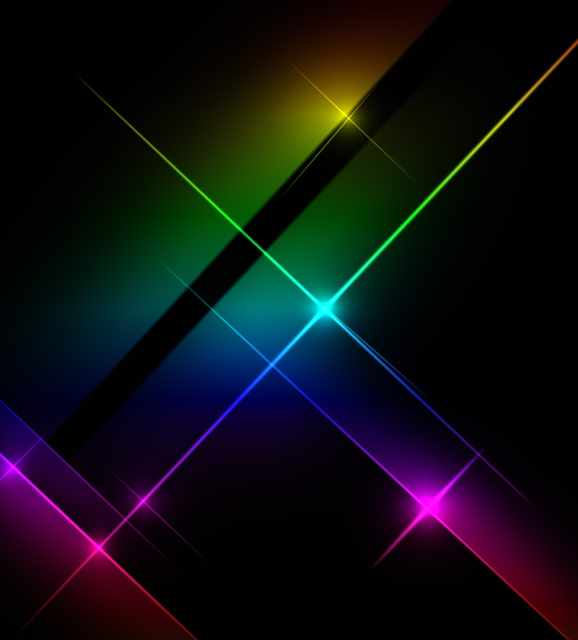
Write a WebGL 2 fragment shader that draws this background.

```glsl
#version 300 es
precision highp float;

uniform vec2 u_resolution;
out vec4 outColor;

// Lengths are fractions of the canvas height; lines are start.xy, end.xy
const vec3 BASE_COLOR = vec3(0.004, 0.002, 0.006);
const float HUE_SPAN = 1.038;
const float HUE_WARP = 0.02;
const float EDGE_SOFTNESS = 0.004;
const float RAY_WHITENESS = 0.12;
const float TAPER_POWER = 0.7;

const vec4 BAND_LEFT = vec4(0.072, 0.310, 0.703, 0.995);
const vec4 BAND_RIGHT = vec4(0.130, 0.303, 0.612, 0.818);
const vec4 VEIL_RIGHT = vec4(0.456, 0.401, 0.964, -0.070);
const vec4 VEIL_CORNER = vec4(0.339, -0.030, -0.130, 0.413);
const vec4 VEIL_VIOLET = vec4(0.195, 0.189, -0.078, 0.449);

const vec2 RISING = vec2(0.687, 0.727);
const vec2 CLOUD_CENTER = vec2(0.417, 0.538);
const vec2 CLOUD_SIZE = vec2(0.25, 0.111);
const vec2 BLUE_CENTER = vec2(0.443, 0.401);
const float BLUE_SIZE = 0.10;
const vec2 HALO_CENTER = vec2(0.535, 0.820);
const float HALO_SIZE = 0.09;

const int RAY_COUNT = 11;
const vec4 RAYS[RAY_COUNT] = vec4[](
    vec4(0.026, 0.008, 1.120, 1.165),
    vec4(0.117, 0.885, 0.840, 0.203),
    vec4(0.501, 0.526, 0.677, 0.371),
    vec4(0.247, 0.595, 0.964, -0.070),
    vec4(0.581, 0.112, 0.759, 0.302),
    vec4(0.449, 0.906, 0.651, 0.714),
    vec4(0.436, 0.688, 0.592, 0.870),
    vec4(-0.130, 0.413, 0.339, -0.030),
    vec4(-0.078, 0.449, 0.273, 0.115),
    vec4(0.169, 0.268, 0.326, 0.121),
    vec4(-0.026, 0.223, 0.078, 0.329));

// Width, strength
const vec2 RAY_STYLE[RAY_COUNT] = vec2[](
    vec2(0.0032, 0.95), vec2(0.0023, 0.85), vec2(0.0013, 0.50),
    vec2(0.0019, 0.65), vec2(0.0038, 0.75), vec2(0.0012, 0.30),
    vec2(0.0012, 0.40), vec2(0.0023, 0.80), vec2(0.0016, 0.40),
    vec2(0.0014, 0.30), vec2(0.0018, 0.30));

// Center, radius, strength
const int STAR_COUNT = 6;
const vec4 STARS[STAR_COUNT] = vec4[](
    vec4(0.544, 0.814, 0.022, 0.50),
    vec4(0.508, 0.517, 0.023, 0.90),
    vec4(0.667, 0.206, 0.032, 0.95),
    vec4(0.018, 0.268, 0.022, 0.60),
    vec4(0.224, 0.216, 0.024, 0.40),
    vec4(0.154, 0.146, 0.017, 0.70));

float bell(float x) { return exp(-x * x); }

vec3 spectrum(float y) {
    float hue = (1.0 - y) * HUE_SPAN;
    hue -= HUE_WARP * sin(6.2832 * hue);
    return clamp(abs(mod(hue * 6.0 + vec3(0.0, 4.0, 2.0), 6.0) - 3.0) - 1.0, 0.0, 1.0);
}

// x: position along the line from 0 to 1, y: signed distance to its left
vec2 lineSpace(vec2 p, vec4 line) {
    vec2 d = line.zw - line.xy, q = p - line.xy;
    return vec2(dot(q, d) / dot(d, d), (d.x * q.y - d.y * q.x) / length(d));
}

float leftOf(vec2 p, vec4 line) {
    return smoothstep(-EDGE_SOFTNESS, EDGE_SOFTNESS, lineSpace(p, line).y);
}

// Glow on the left of a line, hard at the line and fading away from it
float veil(vec2 p, vec4 line, float reach) {
    vec2 q = lineSpace(p, line);
    return leftOf(p, line) * bell(q.y / reach) * bell(2.4 * (q.x - 0.5));
}

float ray(vec2 p, vec4 line, vec2 style) {
    vec2 q = lineSpace(p, line);
    float taper = pow(sin(3.14159 * clamp(q.x, 0.0, 1.0)), TAPER_POWER);
    float width = max(style.x * mix(0.5, 1.0, taper), 0.5 / u_resolution.y);
    return style.y * taper * bell(q.y / width);
}

float star(vec2 p, vec4 s) {
    float d = length(p - s.xy) / s.z;
    return s.w * (0.5 * bell(d) + 0.4 * bell(d * 2.5) + 0.2 * bell(d * 0.5));
}

void main() {
    vec2 p = gl_FragCoord.xy / u_resolution.y;

    // Soft washes on both sides of the dark band
    vec2 q = p - CLOUD_CENTER;
    vec2 c = vec2(dot(q, RISING), q.x * RISING.y - q.y * RISING.x) / CLOUD_SIZE;
    float rightWash = 0.42 * bell(length(c)) + 0.2 * bell(length(p - BLUE_CENTER) / BLUE_SIZE);
    float wash = 0.36 * veil(p, BAND_LEFT, 0.13);
    wash += 0.28 * leftOf(p, BAND_LEFT) * bell(length(p - HALO_CENTER) / HALO_SIZE);
    wash += rightWash * (1.0 - leftOf(p, BAND_RIGHT));

    // Veils beside the falling rays
    wash += 0.40 * veil(p, VEIL_RIGHT, 0.075);
    wash += 0.35 * veil(p, VEIL_CORNER, 0.085);
    wash += 0.25 * veil(p, VEIL_VIOLET, 0.06);

    // Sharp rays and star glows
    float rays = 0.0, stars = 0.0;
    for (int i = 0; i < RAY_COUNT; i++) rays += ray(p, RAYS[i], RAY_STYLE[i]);
    for (int i = 0; i < STAR_COUNT; i++) stars += star(p, STARS[i]);

    vec3 tint = spectrum(p.y);
    vec3 color = BASE_COLOR + tint * (wash + stars) + mix(tint, vec3(1.0), RAY_WHITENESS) * rays;
    outColor = vec4(min(color, 1.0), 1.0);
}
```
